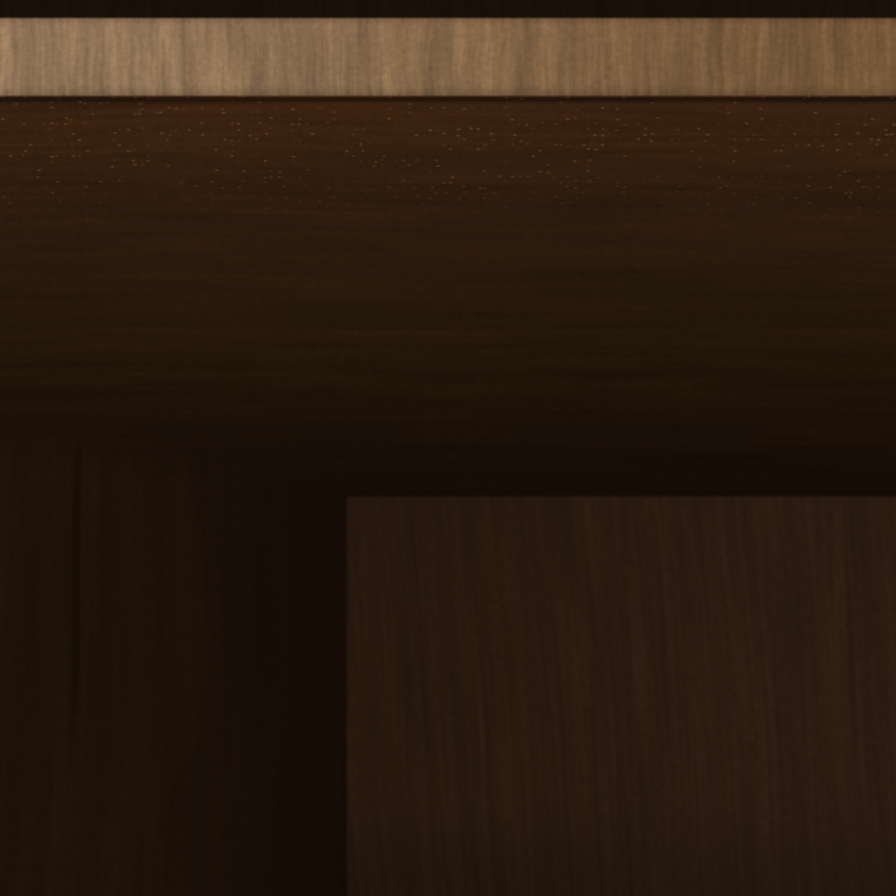
A three.js fragment shader for this texture:

```glsl
// Dark wooden cabinet front: a pale lit edge strip, a wide horizontal rail,
// a left stile and a recessed panel. Each part is a shaded gradient with
// stretched gradient noise as grain, joined by softened rectangular masks.
varying vec2 vUv;

vec2 hash2(vec2 p) {
  p = vec2(dot(p, vec2(127.1, 311.7)), dot(p, vec2(269.5, 183.3)));
  return fract(sin(p) * 43758.5);
}

float gradientCorner(vec2 cell, vec2 f, vec2 corner) {
  return dot(hash2(cell + corner) * 2.0 - 1.0, f - corner);
}

float noise(vec2 p) {
  vec2 i = floor(p), f = fract(p);
  vec2 w = f * f * f * (f * (f * 6.0 - 15.0) + 10.0);
  return mix(
    mix(gradientCorner(i, f, vec2(0, 0)), gradientCorner(i, f, vec2(1, 0)), w.x),
    mix(gradientCorner(i, f, vec2(0, 1)), gradientCorner(i, f, vec2(1, 1)), w.x), w.y);
}

// Fibres run along p.y; p.x crosses them.
float grain(vec2 p) {
  float sum = 0.0, amp = 0.6;
  for (int i = 0; i < 4; i++) {
    sum += amp * noise(p);
    p = p * vec2(2.1, 1.7) + 17.3;
    amp *= 0.65;
  }
  return sum;
}

float step01(float edge, float x, float soft) {
  return smoothstep(edge - soft, edge + soft, x);
}

// Sparse bright pores scattered over a jittered grid.
float pores(vec2 p) {
  vec2 cell = floor(p);
  vec2 offset = hash2(cell) * 0.5 + 0.25;
  float lit = smoothstep(0.72, 1.0, hash2(cell + 41.0).x);
  return lit * smoothstep(0.34, 0.05, length((fract(p) - offset) * vec2(0.75, 1.0)));
}

vec3 railColor(vec2 uv) {
  vec3 c = mix(vec3(0.092, 0.052, 0.022), vec3(0.138, 0.086, 0.038), smoothstep(0.45, 0.64, uv.y));
  c = mix(c, vec3(0.172, 0.108, 0.054), smoothstep(0.60, 0.77, uv.y));
  c = mix(c, vec3(0.220, 0.130, 0.062), smoothstep(0.76, 0.88, uv.y));
  float wave = uv.y + 0.012 * noise(uv * vec2(2.5, 5.0));
  c *= 1.0 + 0.24 * grain(vec2(wave * 38.0, uv.x * 1.8));
  c *= 1.0 + 0.14 * noise(vec2(wave * 150.0, uv.x * 7.0));
  float band = smoothstep(0.72, 0.84, uv.y + 0.05 * noise(uv * 6.0));
  return c + vec3(0.12, 0.085, 0.055) * pores(uv * vec2(130.0, 170.0)) * band;
}

vec3 stileColor(vec2 uv) {
  vec3 c = mix(vec3(0.122, 0.072, 0.032), vec3(0.088, 0.050, 0.023), smoothstep(0.08, 0.36, uv.x));
  float bent = uv.x + 0.022 * noise(uv * vec2(4.0, 2.5)) - 0.03 * uv.y;
  c *= 1.0 + 0.28 * grain(vec2(bent * 34.0, uv.y * 2.2));
  // One dark curved vein
  float vein = uv.x - 0.075 - 0.10 * (uv.y - 0.25) - 0.012 * sin(uv.y * 9.0);
  float reach = smoothstep(0.10, 0.28, uv.y) * smoothstep(0.54, 0.48, uv.y);
  return c * (1.0 - 0.30 * reach * exp(-vein * vein * 40000.0));
}

vec3 panelColor(vec2 uv) {
  vec3 c = mix(vec3(0.150, 0.094, 0.053), vec3(0.166, 0.107, 0.068), smoothstep(0.4, 0.9, uv.x));
  float lean = uv.x + 0.07 * uv.y + 0.016 * noise(uv * vec2(5.0, 2.5));
  c *= 1.0 + 0.24 * grain(vec2(lean * 40.0, uv.y * 2.4));
  c *= 1.0 + 0.15 * noise(vec2(lean * 150.0, uv.y * 6.0));
  return c * mix(0.86, 1.0, smoothstep(0.0, 0.12, uv.y));
}

vec3 stripColor(vec2 uv) {
  vec3 c = mix(vec3(0.565, 0.455, 0.340), vec3(0.460, 0.345, 0.225), smoothstep(0.0, 1.0, uv.x));
  float sway = uv.x + 0.006 * noise(uv * vec2(12.0, 20.0));
  c *= 1.0 + 0.30 * grain(vec2(sway * 42.0, uv.y * 5.0));
  c *= 1.0 + 0.12 * noise(vec2(sway * 160.0, uv.y * 14.0));
  return c * mix(0.84, 1.0, smoothstep(0.890, 0.908, uv.y) * smoothstep(0.983, 0.970, uv.y));
}

void main() {
  vec2 uv = vUv;

  // Rail fading into the shadowed stile at lower left
  float joint = 0.515 - 0.13 * uv.x + 0.012 * noise(uv * 9.0);
  vec3 color = mix(stileColor(uv), railColor(uv), step01(joint, uv.y, 0.035));

  // Recessed panel, with a shadow on its surrounding frame
  float inside = step01(0.387, uv.x, 0.003) * step01(-0.446, -uv.y, 0.003);
  vec2 gap = max(vec2(0.387 - uv.x, uv.y - 0.446), 0.0);
  color *= 1.0 - 0.12 * exp(-length(gap) * 35.0);
  color = mix(color, panelColor(uv), inside);

  // Seam under the strip, the lit strip, then the dark upper board
  color *= 1.0 - 0.40 * exp(-pow((uv.y - 0.889) / 0.0035, 2.0));
  color = mix(color, stripColor(uv), step01(0.893, uv.y, 0.002));
  vec3 upper = vec3(0.098, 0.060, 0.036) * (1.0 + 0.4 * grain(vec2(uv.x * 50.0, uv.y * 5.0)));
  color = mix(color, upper, step01(0.980, uv.y, 0.002));

  // Fine surface mottling
  color *= 1.0 + 0.09 * noise(uv * 190.0) + 0.06 * noise(uv * 85.0);
  gl_FragColor = vec4(color, 1.0);
}
```
